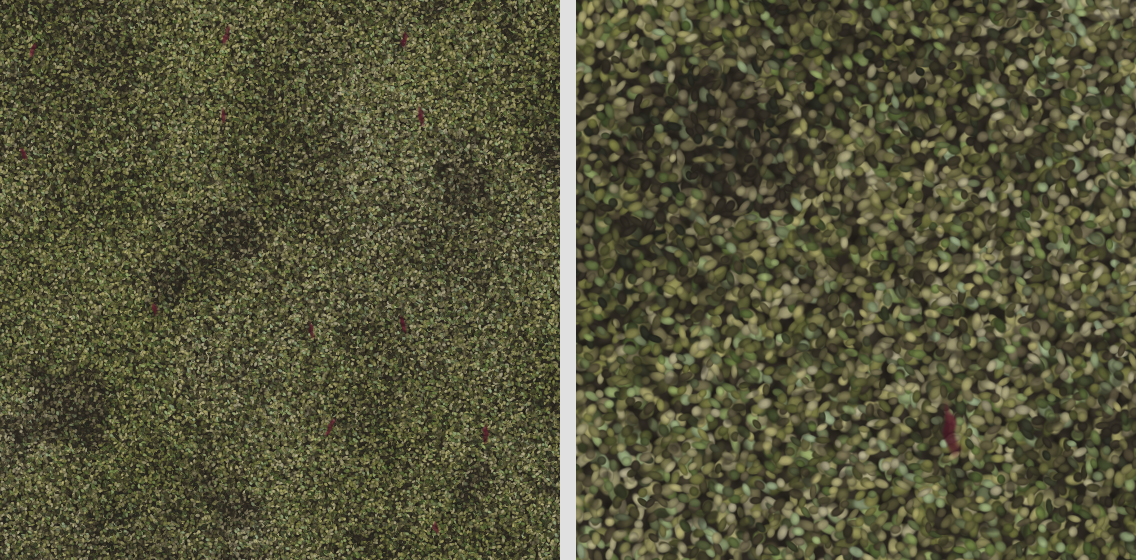
Left: the whole. Right: its middle third, enlarged.
Write a WebGL 1 fragment shader that draws this texture.

```glsl
precision highp float;
// Mossy ground cover: tiny overlapping leaves scattered over dark soil.
// Three jittered grids of soft ellipses are coloured by a tone ramp, while
// broad noise forms bare, green and pale patches; a few red stems lie on top.

uniform vec2 u_resolution;

const vec3 SOIL = vec3(0.155, 0.140, 0.115);
const vec3 BROWN = vec3(0.290, 0.260, 0.195);
const vec3 MOSS = vec3(0.310, 0.325, 0.175);
const vec3 TAUPE = vec3(0.430, 0.400, 0.305);
const vec3 OLIVE = vec3(0.440, 0.445, 0.235);
const vec3 STRAW = vec3(0.600, 0.575, 0.330);
const vec3 PALE = vec3(0.620, 0.600, 0.490);
const vec3 STEM = vec3(0.360, 0.110, 0.180);

// Three random values per point, without sine.
vec3 hash3(vec2 p) {
  vec3 q = fract(p.xyx * vec3(0.1031, 0.1030, 0.0973));
  q += dot(q, q.yxz + 33.33);
  return fract((q.xxy + q.yzz) * q.zyx);
}

float valueNoise(vec2 p) {
  vec2 cell = floor(p);
  vec2 f = fract(p);
  f = f * f * (3.0 - 2.0 * f);
  float low = mix(hash3(cell).x, hash3(cell + vec2(1.0, 0.0)).x, f.x);
  float high = mix(hash3(cell + vec2(0.0, 1.0)).x, hash3(cell + 1.0).x, f.x);
  return mix(low, high, f.y);
}

float fbm(vec2 p) {
  float sum = 0.0;
  float weight = 0.5;
  for (int i = 0; i < 4; i++) {
    sum += weight * valueNoise(p);
    p = p * 2.1 + 17.3;
    weight *= 0.5;
  }
  return sum / 0.9375;
}

vec2 rotate(vec2 p, float angle) {
  float c = cos(angle);
  float s = sin(angle);
  return vec2(c * p.x + s * p.y, c * p.y - s * p.x);
}

// Colour from dark to light; green shifts the hue from taupe to olive.
vec3 leafColor(float tone, float green) {
  vec3 middle = mix(BROWN, MOSS, green);
  vec3 light = mix(TAUPE, OLIVE, green);
  vec3 top = mix(PALE, STRAW, green * 0.75);
  vec3 color = mix(SOIL * 1.15, middle, smoothstep(0.0, 0.32, tone));
  color = mix(color, light, smoothstep(0.28, 0.68, tone));
  return mix(color, top, smoothstep(0.65, 1.05, tone));
}

// Paints one jittered grid of elliptical leaves over the given colour.
vec3 paintLeaves(vec3 under, vec2 uv, float density, float seed,
                 float toneShift, float greenShift) {
  vec2 p = uv * density + seed;
  vec2 cell = floor(p);
  for (int y = -1; y <= 1; y++) {
    for (int x = -1; x <= 1; x++) {
      vec2 id = cell + vec2(float(x), float(y));
      vec3 place = hash3(id + seed);
      vec3 look = hash3(id + seed + 71.7);
      vec2 offset = rotate(p - id - place.xy, place.z * 6.2832);
      vec2 radii = vec2(mix(0.42, 0.78, look.x), mix(0.30, 0.50, look.y));
      float d = length(offset / radii);
      float cover = 1.0 - smoothstep(0.65, 1.1, d);
      float green = clamp(fract(look.x * 7.0 + look.y * 3.0) + greenShift, 0.0, 1.0);
      float shade = mix(1.06, 0.78, smoothstep(0.2, 1.0, d));
      vec3 leaf = leafColor(look.z + toneShift, green) * shade;
      leaf *= mix(vec3(1.0), vec3(0.88, 1.01, 0.98), step(0.75, place.z));
      under = mix(under, leaf, cover);
    }
  }
  return under;
}

// Coverage of sparse, short and nearly upright stems.
float stemMask(vec2 uv) {
  vec2 p = uv * 6.0;
  vec2 id = floor(p);
  vec3 place = hash3(id + 211.0);
  vec3 look = hash3(id + 307.0);
  vec2 offset = rotate(p - id - mix(vec2(0.2), vec2(0.8), place.xy), look.x - 0.5);
  offset.x += 0.03 * (valueNoise(uv * 120.0) - 0.5);
  float d = length(offset / vec2(0.030, mix(0.07, 0.13, look.y)));
  return step(0.72, place.z) * (1.0 - smoothstep(0.5, 1.1, d));
}

void main() {
  vec2 uv = gl_FragCoord.xy / min(u_resolution.x, u_resolution.y);

  // Broad patches: light against dark, green against brown, bare soil.
  float light = fbm(uv * 6.0 + 3.0) - 0.5;
  float greenShift = 0.9 * (fbm(uv * 5.0 + 41.0) - 0.5) + 0.08;
  float bare = smoothstep(0.60, 0.78, fbm(uv * 7.0 + 83.0));
  float toneShift = 0.07 + 0.65 * light - 0.28 * bare;
  greenShift -= 0.45 * bare;

  // Soil and three leaf layers of slightly different size.
  vec3 color = SOIL * mix(0.75, 1.3, valueNoise(uv * 210.0));
  color = paintLeaves(color, uv, 98.0, 13.0, toneShift - 0.06, greenShift);
  color = paintLeaves(color, uv, 118.0, 157.0, toneShift, greenShift);
  color = paintLeaves(color, uv, 142.0, 389.0, toneShift + 0.03, greenShift);

  // Small shadows between leaves, fine grain and stems.
  float gap = smoothstep(0.66, 0.90, valueNoise(uv * 125.0 + 9.0));
  color = mix(color, SOIL, gap * (0.5 + 0.25 * bare));
  color *= mix(0.88, 1.14, valueNoise(uv * 260.0 + 5.0));
  vec3 stem = STEM * mix(0.65, 1.25, valueNoise(uv * 150.0));
  color = mix(color, stem, 0.75 * stemMask(uv));

  gl_FragColor = vec4(color, 1.0);
}
```
